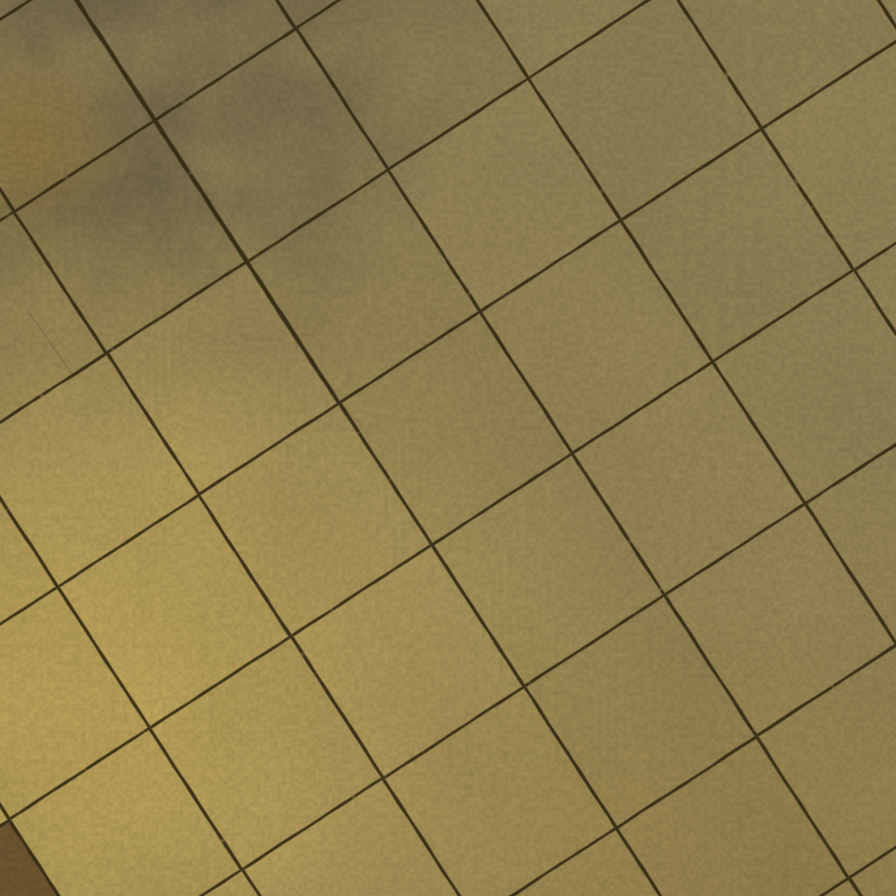
Give the GLSL for this texture, as a three.js fragment shader.

```glsl
// Square ochre floor tiles laid on a slant, with thin dark joints, warm glow and smudges.
varying vec2 vUv;

// Layout
const float ANGLE = 0.577;
const vec2 TILE_SIZE = vec2(0.1875, 0.1885);
const vec2 GRID_ORIGIN = vec2(0.4818, 0.3919);
const vec2 DARK_TILE = vec2(-4.0, -1.0);

// Joints
const vec2 JOINT_HALF = vec2(0.0018, 0.0016);
const float JOINT_SOFT = 0.0013;
const float JOINT_JOG = 0.0006;
const float JOINT_WOBBLE = 0.0007;
const float WIDE_JOINT = 0.0006;

// Light and wear
const vec2 GLOW_CENTER = vec2(0.08, 0.21);
const float GLOW_FALLOFF = 4.8;
const vec2 SMUDGE_CENTER = vec2(0.14, 0.96);
const float SMUDGE_FALLOFF = 9.0;
const vec2 STAIN_CENTER = vec2(0.03, 0.84);
const float TILE_VARIATION = 0.022;
const float GRAIN_FREQ = 210.0;
const float GRAIN_AMOUNT = 0.075;

// Colours
const vec3 GLOW_COLOR = vec3(0.70, 0.61, 0.335);
const vec3 SHADE_COLOR = vec3(0.54, 0.482, 0.318);
const vec3 SMUDGE_COLOR = vec3(0.40, 0.355, 0.265);
const vec3 STAIN_COLOR = vec3(0.53, 0.44, 0.23);
const vec3 BROWN_COLOR = vec3(0.41, 0.32, 0.18);
const vec3 JOINT_COLOR = vec3(0.20, 0.165, 0.075);

float hash(vec2 p) {
  return fract(sin(dot(p, vec2(127.1, 311.7))) * 43758.5);
}

vec2 gradient(vec2 cell) {
  float a = 6.2832 * hash(cell);
  return vec2(cos(a), sin(a));
}

float noise(vec2 p) {
  vec2 i = floor(p), f = fract(p);
  vec2 w = f * f * f * (f * (f * 6.0 - 15.0) + 10.0);
  vec2 e = vec2(1.0, 0.0);
  float low = mix(dot(gradient(i), f), dot(gradient(i + e), f - e), w.x);
  float high = mix(dot(gradient(i + e.yx), f - e.yx), dot(gradient(i + 1.0), f - 1.0), w.x);
  return mix(low, high, w.y);
}

float fbm(vec2 p) {
  float sum = 0.0, amp = 0.6;
  for (int i = 0; i < 3; i++) {
    sum += amp * noise(p);
    p = p * 2.1 + 7.3;
    amp *= 0.5;
  }
  return sum;
}

float falloff(vec2 offset, float k) {
  return exp(-k * dot(offset, offset));
}

// Coverage of one family of joints; across and along are in tile units
float joint(float across, float along, float size, float halfWidth, float seed) {
  float line = floor(across + 0.5);
  vec2 edge = vec2(line + seed, floor(along));
  float shift = JOINT_JOG * (2.0 * hash(edge) - 1.0)
              + JOINT_WOBBLE * noise(vec2(along * 5.0, line * 3.7 + seed));
  float d = abs((across - line) * size + shift);
  float width = halfWidth * (1.0 + 0.35 * noise(vec2(along * 9.0, line * 5.3 + seed)));
  float fill = 1.0 - 0.5 * smoothstep(0.38, 0.55, noise(vec2(along * 12.0, line * 8.9 - seed)));
  return fill * (1.0 - smoothstep(width - JOINT_SOFT, width + JOINT_SOFT, d));
}

float scratch(vec2 p, vec2 a, vec2 b) {
  vec2 ab = b - a;
  float t = clamp(dot(p - a, ab) / dot(ab, ab), 0.0, 1.0);
  return 1.0 - smoothstep(0.0003, 0.0016, length(p - a - ab * t));
}

void main() {
  vec2 p = vUv;
  vec2 r = p - GRID_ORIGIN;
  float c = cos(ANGLE), s = sin(ANGLE);
  vec2 q = vec2(c * r.x + s * r.y, c * r.y - s * r.x) / TILE_SIZE;
  vec2 tile = floor(q);

  // Glow and broad shade
  float glow = falloff(p - GLOW_CENTER, GLOW_FALLOFF);
  vec3 color = mix(SHADE_COLOR, GLOW_COLOR, glow);
  color *= 1.0 + 0.06 * fbm(p * 5.0);
  color += vec3(0.015, 0.0, -0.025) * smoothstep(0.5, 0.0, p.y) * smoothstep(0.3, 0.8, p.x);

  // Smudges and stain
  float cloud = fbm(p * 7.0 + 2.0);
  float smudge = falloff(p - SMUDGE_CENTER, SMUDGE_FALLOFF) * (0.65 + 1.1 * cloud);
  color = mix(color, SMUDGE_COLOR, clamp(smudge, 0.0, 0.85));
  color = mix(color, STAIN_COLOR, 0.7 * falloff(p - STAIN_CENTER, 160.0));

  // Tile tone and speckle
  color *= 1.0 + TILE_VARIATION * (2.0 * hash(tile + 3.0) - 1.0);
  float brown = 1.0 - step(0.5, length(tile - DARK_TILE));
  color = mix(color, BROWN_COLOR, brown);
  float grain = noise(p * GRAIN_FREQ) + 0.6 * noise(p * GRAIN_FREQ * 0.47 + 11.0);
  color *= 1.0 + GRAIN_AMOUNT * grain;
  color *= 1.0 - 0.12 * scratch(p, vec2(0.03, 0.655), vec2(0.08, 0.583));

  // Joints, one of them wider toward the top
  float wide = WIDE_JOINT * smoothstep(0.5, 1.5, q.y) * (1.0 - step(0.5, abs(q.x)));
  float jointX = joint(q.x, q.y, TILE_SIZE.x, JOINT_HALF.x + wide, 17.0);
  float jointY = joint(q.y, q.x, TILE_SIZE.y, JOINT_HALF.y, 41.0);
  color = mix(color, JOINT_COLOR, 0.94 * max(jointX, jointY));

  gl_FragColor = vec4(color, 1.0);
}
```
